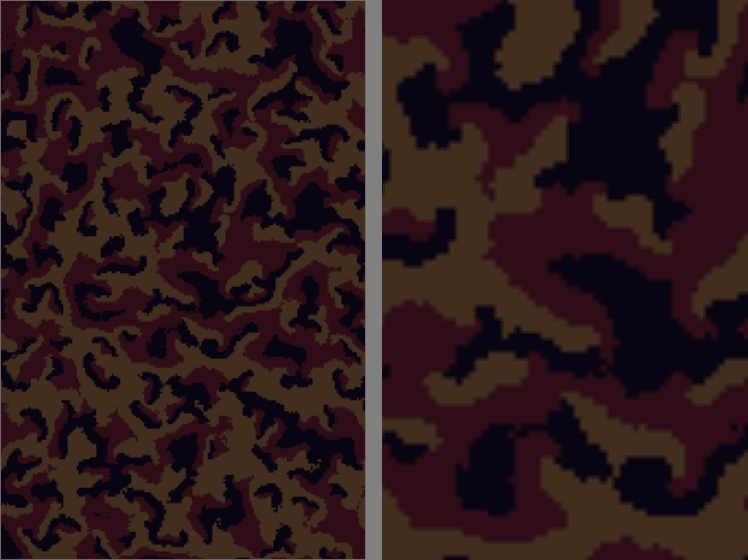
Left, the full canvas; right, a detail of the centre.
A WebGL 2 fragment shader for this pattern:

```glsl
#version 300 es
precision highp float;
// Dark three-colour mosaic of paired spiral hooks, like a cyclic cellular automaton.

uniform vec2 u_resolution;
out vec4 fragColor;

const float TAU = 6.2831853;

float hash(vec2 p) {
    vec3 q = fract(vec3(p.xyx) * 0.1031);
    q += dot(q, q.yzx + 33.33);
    return fract((q.x + q.y) * q.z);
}

float octagonLength(vec2 v) {
    v = abs(v);
    return max(max(v.x, v.y), 0.7071 * (v.x + v.y));
}

// Cellular noise of core pairs: each pair adds a left and a right whirl
// whose angles cancel far away; distance to the nearest core winds them up.
float spiralPhase(vec2 p) {
    vec2 home = floor(p);
    float phase = 0.0;
    float nearest = 0.9;
    for (int y = -1; y <= 1; y++) {
        for (int x = -1; x <= 1; x++) {
            vec2 id = home + vec2(x, y) + 40.0;
            vec2 center = id - 39.5 + 0.6 * (vec2(hash(id), hash(id + 71.3)) - 0.5);
            float heading = TAU * hash(id + 23.7);
            vec2 arm = mix(0.18, 0.36, hash(id + 57.1)) * vec2(cos(heading), sin(heading));
            vec2 a = p - center - arm;
            vec2 b = p - center + arm;
            float angle = atan(a.y * b.x - a.x * b.y, dot(a, b));
            phase += angle * (1.0 - smoothstep(0.4, 1.2, length(p - center)));
            nearest = min(nearest, min(octagonLength(a), octagonLength(b)));
        }
    }
    return phase + 5.0 * (1.0 - exp(-1.7 * nearest));
}

// Slow drift of the starting colour.
float drift(vec2 p) {
    return 1.5 * (sin(2.1 * p.x + 1.3 * p.y + 1.4 * sin(1.1 * p.y))
                + sin(1.9 * p.y - 1.2 * p.x + 1.6 * sin(1.3 * p.x + 2.0)));
}

vec3 spiralColor(vec2 uv) {
    vec2 pixel = floor(uv * 256.0);
    vec2 p = (pixel + 0.5) / 256.0 * 14.0;
    float jitter = 0.3 * (hash(pixel + 3.0) - 0.5);
    float turn = fract((spiralPhase(p) + drift(p) + jitter) / TAU);

    vec3 brown = vec3(0.26, 0.18, 0.12);
    vec3 maroon = vec3(0.18, 0.05, 0.09);
    vec3 night = vec3(0.03, 0.015, 0.07);
    return turn < 0.36 ? brown : turn < 0.68 ? maroon : night;
}

void main() {
    // Average a 3 x 3 patch to soften the cell edges.
    vec3 color = vec3(0.0);
    float spread = 0.6 * u_resolution.y / 512.0;
    for (int i = 0; i < 9; i++) {
        vec2 offset = (vec2(i % 3, i / 3) - 1.0) * spread;
        color += spiralColor((gl_FragCoord.xy + offset) / u_resolution.y) / 9.0;
    }

    // Thin pale rim around the canvas.
    vec2 toEdge = min(gl_FragCoord.xy, u_resolution - gl_FragCoord.xy);
    float edge = min(toEdge.x, toEdge.y);
    float rimWidth = u_resolution.y / 512.0;
    float rim = 1.0 - smoothstep(-0.5, 0.5, edge - rimWidth);
    color = mix(color, vec3(0.45, 0.40, 0.40), rim);

    fragColor = vec4(color, 1.0);
}
```
